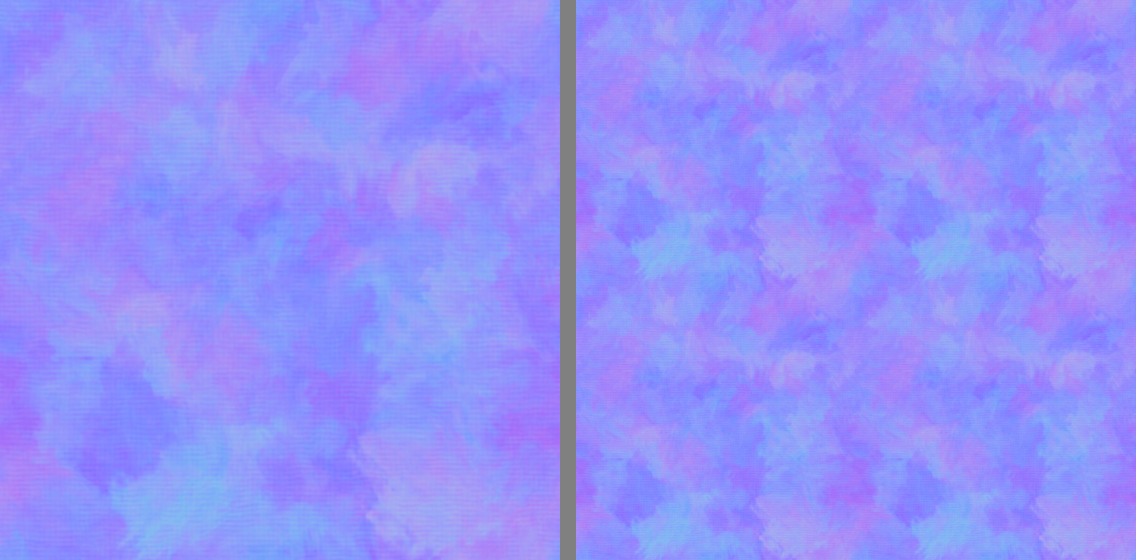
Left, the tile; right, the same tile 2 across and 2 down.
A three.js fragment shader for this texture map:

```glsl
// Tileable normal map of painted canvas: frayed blotches, brush streaks and a fine weave.
varying vec2 vUv;

const float TAU = 6.2831853;
const vec2 MEAN_TILT = vec2(0.172, 0.158);

// Sineless hash: two values in 0..1 from a cell and a seed
vec2 hash2(vec2 cell, float seed) {
  vec3 h = fract(vec3(cell.xyx + seed * 1.37) * vec3(0.1031, 0.1030, 0.0973));
  h += dot(h, h.yzx + 33.33);
  return fract((h.xx + h.yz) * h.zy);
}

// Wrapping value noise, two channels in -1..1
vec2 noise2(vec2 uv, vec2 cells, float seed) {
  vec2 p = uv * cells;
  vec2 i = floor(p);
  vec2 f = p - i;
  f = f * f * (3.0 - 2.0 * f);
  vec2 a = hash2(mod(i, cells), seed);
  vec2 b = hash2(mod(i + vec2(1.0, 0.0), cells), seed);
  vec2 c = hash2(mod(i + vec2(0.0, 1.0), cells), seed);
  vec2 d = hash2(mod(i + 1.0, cells), seed);
  return mix(mix(a, b, f.x), mix(c, d, f.x), f.y) * 2.0 - 1.0;
}

vec2 fbm2(vec2 uv, float cells, float falloff, float seed) {
  vec2 sum = vec2(0.0);
  float gain = 0.55;
  for (int k = 0; k < 4; k++) {
    sum += gain * noise2(uv, vec2(cells), seed + float(k) * 7.0);
    cells *= 2.0;
    gain *= falloff;
  }
  return sum;
}

// Paint dabs: scattered points, each with its own tilt, blended at the borders
vec2 dabs(vec2 uv, float cells, float hardness, float seed) {
  vec2 p = uv * cells;
  vec2 base = floor(p);
  vec2 sum = vec2(0.0);
  float total = 0.0001;
  for (int y = -1; y <= 1; y++) {
    for (int x = -1; x <= 1; x++) {
      vec2 cell = base + vec2(float(x), float(y));
      vec2 id = mod(cell, cells);
      vec2 away = p - cell - hash2(id, seed);
      float weight = exp(-hardness * dot(away, away));
      sum += weight * (hash2(id, seed + 31.0) * 2.0 - 1.0);
      total += weight;
    }
  }
  return sum / total;
}

// Bristle marks in four directions, each shown only in some places
vec2 streaks(vec2 uv, float scale, float seed) {
  vec2 place = smoothstep(-0.2, 0.6, noise2(uv, vec2(9.0), seed));
  vec2 other = smoothstep(-0.1, 0.6, noise2(uv, vec2(8.0), seed + 3.0));
  vec2 diagonal = vec2(uv.x + uv.y, uv.x - uv.y);
  vec2 along = vec2(5.0, 22.0) * scale;
  vec2 slant = vec2(4.0, 15.0) * scale;
  vec2 sum = noise2(uv, along, seed + 5.0) * place.x;
  sum += noise2(uv, along.yx, seed + 9.0) * place.y;
  sum += noise2(diagonal, slant, seed + 13.0) * other.x;
  sum += noise2(diagonal, slant.yx, seed + 17.0) * other.y;
  return sum;
}

// Crossing threads that wander and fade unevenly
vec2 weave(vec2 uv, float threads, float seed) {
  vec2 wobble = 1.6 * noise2(uv, vec2(26.0), seed) + 0.6 * noise2(uv, vec2(75.0), seed + 2.0);
  vec2 strength = 0.8 + 0.7 * noise2(uv, vec2(60.0), seed + 4.0);
  return sin(TAU * threads * uv + wobble) * strength;
}

void main() {
  // Bend the domain so that streaks curve, then fray it so that blotch edges break up
  vec2 bend = 0.03 * noise2(vUv, vec2(6.0), 3.0) + 0.010 * noise2(vUv, vec2(17.0), 5.0);
  vec2 coarse = streaks(vUv + bend, 3.0, 41.0);
  vec2 fine = streaks(vUv + bend, 6.0, 141.0);
  vec2 fray = 0.032 * fbm2(vUv, 16.0, 0.72, 11.0);
  vec2 uv = vUv + bend + fray + 0.010 * coarse + 0.005 * fine;

  // Surface tilt, from large blotches down to threads
  vec2 tilt = 0.140 * dabs(uv, 6.0, 9.0, 19.0);
  tilt += 0.085 * dabs(uv + 0.37, 13.0, 9.0, 57.0);
  tilt += 0.075 * fbm2(uv, 8.0, 0.7, 83.0);
  tilt += 0.045 * fbm2(vUv + bend, 32.0, 0.85, 113.0);
  tilt += 0.032 * coarse + 0.026 * fine;
  tilt.y = 1.12 * tilt.y - 0.30 * tilt.x;
  tilt += MEAN_TILT + vec2(0.022, 0.034) * weave(vUv, 110.0, 71.0);
  tilt = clamp(tilt, -0.12, 0.44);

  // Pack the unit normal into colour
  vec3 normal = vec3(tilt, sqrt(1.0 - dot(tilt, tilt)));
  gl_FragColor = vec4(normal * 0.5 + 0.5, 1.0);
}
```
